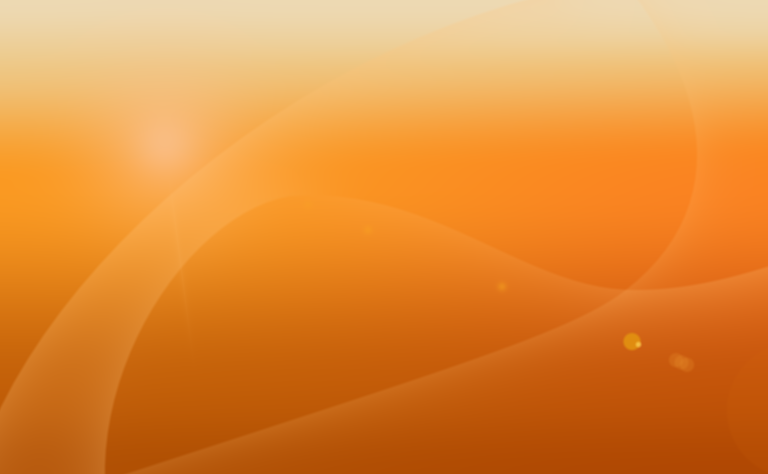
Give the GLSL for this background, as a Shadertoy shader.

```glsl
#define CANVAS vec2(7.68, 4.76)
#define SEGMENTS 24
#define FLARE_POS vec2(1.65, 1.45)
#define FLARE_SLOPE 0.424
#define EDGE_SOFTNESS 0.015
#define CREAM vec3(0.93, 0.85, 0.70)
#define SAND vec3(0.93, 0.79, 0.54)
#define AMBER vec3(0.98, 0.60, 0.13)
#define RUST vec3(0.76, 0.37, 0.03)
#define UMBER vec3(0.69, 0.31, 0.01)
#define SHEEN vec3(1.0, 0.77, 0.48)
#define PEACH vec3(0.98, 0.77, 0.60)

// Signed distance to a cubic curve, positive to the right of its travel.
// Keeps whichever of the old and new distances is nearer.
float nearerCurve(float nearest, vec2 p, vec2 a, vec2 b, vec2 c, vec2 d) {
    vec2 start = a;
    for (int i = 1; i <= SEGMENTS; i++) {
        float t = float(i) / float(SEGMENTS), k = 1.0 - t;
        vec2 end = k*k*k*a + 3.0*k*k*t*b + 3.0*k*t*t*c + t*t*t*d;
        vec2 along = end - start, offset = p - start;
        float h = clamp(dot(offset, along) / dot(along, along), 0.0, 1.0);
        float dist = length(offset - along * h);
        float side = along.x * offset.y - along.y * offset.x;
        if (dist < abs(nearest)) nearest = side < 0.0 ? -dist : dist;
        start = end;
    }
    return nearest;
}

float softEdge(float s) {
    float w = EDGE_SOFTNESS + 0.5 * CANVAS.y / iResolution.y;
    return smoothstep(-w, w, s);
}

// Light that starts at an edge and fades away on its positive side.
float sheen(float s, float width) {
    return softEdge(s) * exp(-max(s, 0.0) / width);
}

// Lens ghosts lie on one line through the flare.
vec2 ghostCentre(float x) {
    return vec2(x, FLARE_POS.y + FLARE_SLOPE * (x - FLARE_POS.x));
}

float disc(vec2 p, vec2 centre, float radius) {
    return softEdge(radius - length(p - centre));
}

vec3 backdrop(vec2 p) {
    float y = p.y;
    vec3 col = mix(CREAM, SAND, smoothstep(0.0, 0.75, y));
    col = mix(col, AMBER, smoothstep(0.4, 1.75, y + 0.03 * (p.x - 3.0)));
    col = mix(col, RUST, smoothstep(1.85, 4.05, y));
    col = mix(col, UMBER, smoothstep(3.8, 4.76, y));
    // Redder towards the right
    float warmth = smoothstep(1.5, 7.5, p.x) * smoothstep(0.5, 2.0, y);
    col.g -= warmth * mix(0.09, 0.03, smoothstep(2.6, 4.6, y));
    return col;
}

void mainImage(out vec4 fragColor, in vec2 fragCoord) {
    vec2 uv = fragCoord / iResolution.xy;
    vec2 p = vec2(uv.x, 1.0 - uv.y) * CANVAS;
    vec3 col = backdrop(p);

    // Flare with a thin slanted ray
    vec2 q = p - FLARE_POS;
    float r = length(q);
    col = mix(col, PEACH, 0.50 * exp(-r * r / 0.65) + 0.26 * exp(-r * r / 0.10));
    float ray = exp(-abs(q.x - 0.13 * q.y) / 0.025);
    ray *= smoothstep(0.2, 0.8, q.y) * (1.0 - smoothstep(0.9, 2.4, q.y));
    col = mix(col, SHEEN, 0.11 * ray);

    // Outer arc, the loop coming back, and the inner wave
    float outer = nearerCurve(1e3, p, vec2(-0.2, 4.58), vec2(0.5, 2.62),
                              vec2(2.85, 0.62), vec2(5.4, -0.04));
    float loop = nearerCurve(1e3, p, vec2(6.32, -0.08), vec2(7.15, 1.0),
                             vec2(7.25, 2.15), vec2(6.25, 2.92));
    loop = -nearerCurve(loop, p, vec2(6.25, 2.92), vec2(5.7, 3.34),
                        vec2(4.5, 3.7), vec2(1.2, 4.78));
    float wave = nearerCurve(1e3, p, vec2(1.05, 4.85), vec2(1.0, 3.5),
                             vec2(1.98, 2.12), vec2(2.9, 1.97));
    wave = nearerCurve(wave, p, vec2(2.9, 1.97), vec2(4.3, 1.86),
                       vec2(5.2, 2.86), vec2(6.25, 2.91));
    wave = nearerCurve(wave, p, vec2(6.25, 2.91), vec2(6.8, 2.93),
                       vec2(7.3, 2.8), vec2(7.8, 2.64));

    // Sheen along each ribbon edge
    float leftPart = 1.0 - smoothstep(2.1, 3.8, p.x);
    float rightPart = smoothstep(2.3, 3.9, p.x);
    float ribbon = sheen(-wave, 0.42) * softEdge(outer) * leftPart;
    col = mix(col, SHEEN, 0.24 * sheen(outer, 0.38));
    col = mix(col, SHEEN, 0.26 * ribbon);
    col = mix(col, SHEEN, 0.17 * sheen(loop, 0.24));
    float waveLight = mix(0.15, 0.24, smoothstep(5.2, 7.4, p.x));
    col = mix(col, SHEEN, waveLight * rightPart * sheen(wave, 0.35));

    // Faint ghosts, then the bright pair and the wide disc
    for (int i = 0; i < 3; i++) {
        float n = float(i);
        vec2 g = ghostCentre(3.08 + 0.23 * n + 0.37 * n * n);
        float spot = exp(-dot(p - g, p - g) / 0.002);
        col = mix(col, vec3(0.98, 0.68, 0.12), (0.15 + 0.12 * n) * spot);
    }
    vec2 bright = ghostCentre(6.32);
    col = mix(col, vec3(0.89, 0.58, 0.06), 0.85 * disc(p, bright, 0.085));
    col = mix(col, vec3(1.0, 0.84, 0.35), 0.7 * disc(p, bright + vec2(0.065, 0.03), 0.025));
    for (int i = 0; i < 3; i++)
        col = mix(col, vec3(0.92, 0.58, 0.18), 0.25 * disc(p, ghostCentre(6.76 + 0.055 * float(i)), 0.07));
    col = mix(col, vec3(0.85, 0.43, 0.04), 0.10 * disc(p, ghostCentre(7.95), 0.68));

    fragColor = vec4(clamp(col, 0.0, 1.0), 1.0);
}
```
